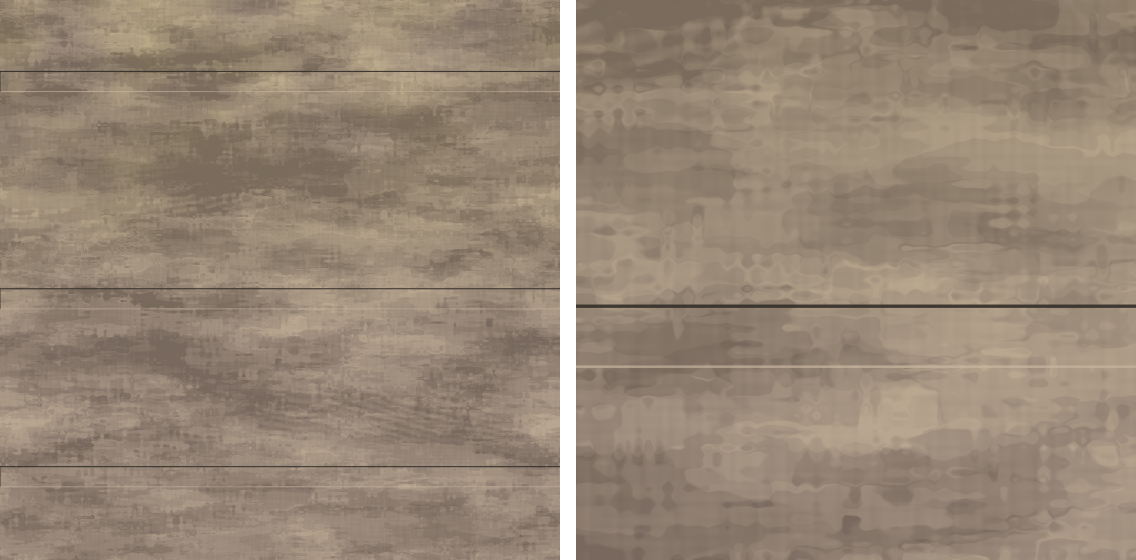
Left, the full canvas; right, a detail of the centre.
Reproduce this texture procedurally as a Shadertoy shader.

```glsl
// Weathered horizontal boards: three dark seams, each with a pale bevel below.
// The wood is layered, ragged noise patches over soft clouds and woven grain,
// with faint bands of wavy growth lines split by alternating diagonals.

const float SEAMS[3] = float[3](0.1667, 0.4844, 0.8724);
const float BEVEL_DROP = 0.0360;
const float SEAM_HALF = 0.0010;
const float BEVEL_HALF = 0.0008;

const vec3 DARK_WOOD = vec3(0.49, 0.43, 0.38);
const vec3 MID_WOOD = vec3(0.605, 0.54, 0.473);
const vec3 LIGHT_WOOD = vec3(0.71, 0.64, 0.55);
const vec3 SEAM_COLOR = vec3(0.20, 0.18, 0.16);
const vec3 BEVEL_COLOR = vec3(0.78, 0.71, 0.62);
const vec3 YELLOW_TINT = vec3(0.010, 0.013, -0.012);

const int PATCH_LAYERS = 7;
const float PATCH_TONE = 0.34;
const float CLOUD_TONE = 1.5;
const float GRAIN_TONE = 0.22;
const float RING_TONE = 0.20;
const float RING_COUNT = 78.0;
const float SECTION_WIDTH = 0.2;

float hash(vec2 p) {
    return fract(sin(dot(p, vec2(127.1, 311.7))) * 43758.5453);
}

// Value noise that wraps over the unit square.
float noise(vec2 uv, vec2 cells, float seed) {
    vec2 p = uv * cells;
    vec2 i = floor(p);
    vec2 f = p - i;
    f = f * f * (3.0 - 2.0 * f);
    vec2 a = mod(i, cells) + seed * 17.3;
    vec2 b = mod(i + 1.0, cells) + seed * 17.3;
    return mix(mix(hash(a), hash(vec2(b.x, a.y)), f.x),
               mix(hash(vec2(a.x, b.y)), hash(b), f.x), f.y);
}

float fbm(vec2 uv, vec2 cells, float seed) {
    float sum = 0.0;
    float weight = 0.533;
    for (int i = 0; i < 4; i++) {
        sum += weight * noise(uv, cells, seed + float(i));
        cells *= 2.0;
        weight *= 0.5;
    }
    return sum;
}

// Coverage of a line of the given half width.
float line(float dist, float halfWidth, float px) {
    return clamp((halfWidth - abs(dist)) / px + 0.5, 0.0, 1.0);
}

// Alternating light and dark patches with ragged, thread-like edges.
float patches(vec2 uv) {
    float ragged = 0.13 * (noise(uv, vec2(170.0, 45.0), 3.0) - 0.5)
                 + 0.15 * (noise(uv, vec2(32.0, 210.0), 5.0) - 0.5);
    float tone = 0.0;
    for (int i = 0; i < PATCH_LAYERS; i++) {
        float k = float(i);
        vec2 cells = vec2(4.0, 13.0) + floor(k * vec2(1.0, 3.0));
        float field = fbm(uv, cells, 11.0 + 6.0 * k) + ragged;
        float side = mod(k, 2.0) * 2.0 - 1.0;
        float strength = 0.5 + noise(uv, vec2(5.0, 9.0), 60.0 + k);
        tone += side * strength * smoothstep(0.555, 0.585, field);
    }
    return tone * PATCH_TONE;
}

// Growth lines around height centerY, fading out between x limits.
float rings(vec2 uv, float centerY, vec2 limits, float seed) {
    float dy = uv.y - centerY;
    float x = uv.x - 0.035;
    float k = floor(x / SECTION_WIDTH + 0.5);
    float lean = mod(k, 2.0) < 0.5 ? 0.75 : -0.75;
    float side = x - k * SECTION_WIDTH - lean * dy;
    float section = k + step(0.0, side);
    float slope = 0.7 * (hash(vec2(section, seed)) - 0.5);
    float bend = 0.045 * fbm(uv, vec2(6.0, 8.0), seed);
    float wave = sin(6.2832 * RING_COUNT * (dy + slope * x + bend));
    float diagonal = exp(-pow(side / 0.003, 2.0));
    float worn = smoothstep(0.30, 0.65, noise(uv, vec2(8.0, 12.0), seed + 4.0));
    float mask = smoothstep(0.075, 0.025, abs(dy + 0.03 * (worn - 0.5)))
               * smoothstep(limits.x - 0.06, limits.x + 0.06, uv.x)
               * smoothstep(limits.y + 0.06, limits.y - 0.06, uv.x);
    return mask * (worn * (wave - 0.8) + 0.9 * diagonal) * RING_TONE;
}

void mainImage(out vec4 fragColor, in vec2 fragCoord) {
    vec2 uv = fragCoord / iResolution.xy;
    float px = 1.0 / iResolution.y;

    // Wood tone: patches, clouds, woven grain and growth lines.
    float cloud = fbm(uv, vec2(3.0, 7.0), 81.0) - 0.5;
    float blotch = fbm(uv + 0.02 * cloud, vec2(9.0, 12.0), 91.0) - 0.5;
    float upperLeft = smoothstep(0.45, 0.95, uv.y + 0.25 * (0.5 - uv.x));
    float grain = noise(uv, vec2(300.0, 36.0), 97.0)
                + noise(uv, vec2(36.0, 300.0), 99.0) - 1.0;
    float tone = patches(uv) + CLOUD_TONE * (cloud + upperLeft * blotch)
               + GRAIN_TONE * grain
               + rings(uv, 0.655, vec2(0.20, 0.86), 7.0)
               + rings(uv, 0.275, vec2(0.45, 0.92), 23.0);
    tone = clamp(tone, -1.15, 1.15);
    vec3 color = MID_WOOD + max(tone, 0.0) * (LIGHT_WOOD - MID_WOOD)
               + min(tone, 0.0) * (MID_WOOD - DARK_WOOD);
    float warmth = smoothstep(0.35, 0.65, uv.y) + 3.0 * upperLeft * blotch;
    color += YELLOW_TINT * (warmth - 0.3);

    // Seams, bevels and the short joint closing each strip at the sides.
    for (int i = 0; i < 3; i++) {
        float d = uv.y - SEAMS[i];
        float wear = 0.4 + 0.5 * noise(uv, vec2(12.0, 3.0), 120.0 + float(i));
        float strip = step(-BEVEL_DROP, d) * step(d, 0.0);
        color = mix(color, BEVEL_COLOR, wear * line(d + BEVEL_DROP, BEVEL_HALF, px));
        color = mix(color, BEVEL_COLOR, 0.5 * strip * line(uv.x - 1.0, BEVEL_HALF, px));
        color = mix(color, SEAM_COLOR, 0.8 * strip * line(uv.x, SEAM_HALF, px));
        color = mix(color, SEAM_COLOR, 0.9 * line(d, SEAM_HALF, px));
    }
    fragColor = vec4(color, 1.0);
}
```
